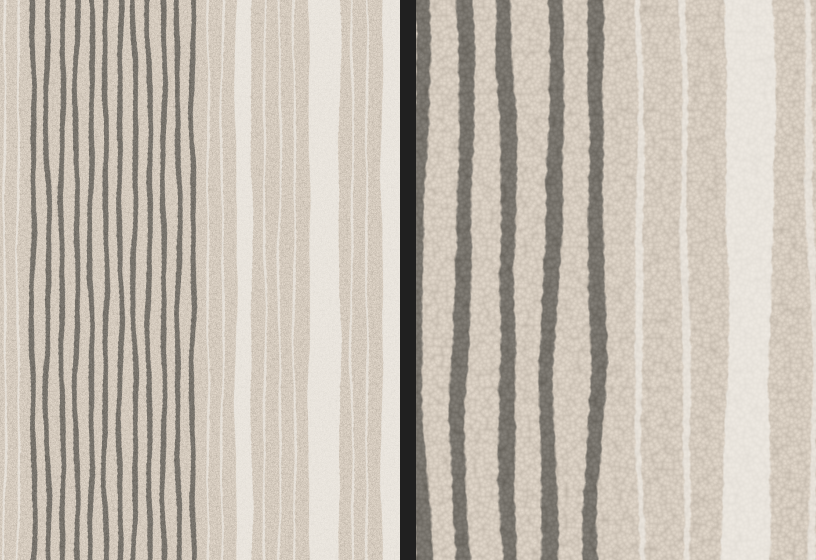
Left: the whole. Right: its middle third, enlarged.
Give the GLSL for this pattern, as a Shadertoy shader.

```glsl
// Hand-drawn vertical stripes on felt: a run of twelve dark lines, groups of
// thin pale lines and three wide pale bands. Each edge wanders by layered
// sines; cellular noise gives the woven grain and the slightly fuzzy edges.

// Lengths are fractions of the canvas width.
const vec3 BEIGE = vec3(0.828, 0.788, 0.738);
const vec3 PALE  = vec3(0.912, 0.893, 0.864);
const vec3 DARK  = vec3(0.462, 0.446, 0.418);

const int   DARK_COUNT   = 12;
const float DARK_START   = 0.0825;
const float DARK_SPACING = 0.0363;
const float DARK_HALF    = 0.0064;
const float THIN_HALF    = 0.0028;
const float THIN_OPACITY = 0.85;

const float WANDER      = 0.0060;  // sideways drift of lines
const float EDGE_FUZZ   = 0.0022;  // grain displacement of edges
const float FINE_CELLS  = 290.0;
const float BROAD_CELLS = 120.0;

// Groups of thin lines: first centre, spacing, count
const vec3 THIN_GROUPS[4] = vec3[4](
    vec3(0.012, 0.033, 2.0), vec3(0.520, 0.036, 2.0),
    vec3(0.662, 0.037, 3.0), vec3(0.880, 0.037, 2.0));

// Wide bands: left and right edge
const vec2 BANDS[3] = vec2[3](
    vec2(0.590, 0.629), vec2(0.773, 0.849), vec2(0.955, 1.060));

float hash1(float n) {
    return fract(sin(n * 91.37) * 4375.85);
}

vec2 hash2(vec2 p) {
    vec3 q = fract(vec3(p.xyx) * vec3(0.1031, 0.1030, 0.0973));
    q += dot(q, q.yzx + 33.33);
    return fract((q.xx + q.yz) * q.zy);
}

// Distance to the nearest jittered cell point
float cellular(vec2 p) {
    vec2 cell = floor(p), f = p - cell;
    float nearest = 2.0;
    for (int j = -1; j <= 1; j++)
        for (int i = -1; i <= 1; i++) {
            vec2 o = vec2(i, j);
            nearest = min(nearest, length(o + hash2(cell + o + 7.0) - f));
        }
    return nearest;
}

// Sideways drift of a stripe along its length
float wander(float y, float seed) {
    float a = 6.2832 * hash1(seed), b = 6.2832 * hash1(seed + 0.37);
    float own = 0.45 * sin(y * (6.0 + 3.0 * hash1(seed + 0.71)) + a)
              + 0.32 * sin(y * (14.0 + 5.0 * hash1(seed + 0.53)) + b)
              + 0.15 * sin(y * 33.0 + a + 2.0 * b)
              + 0.06 * sin(y * 71.0 + b - a);
    float shared_ = 0.25 * sin(y * 9.0 + seed * 0.5);
    return WANDER * (own + shared_);
}

// Coverage of the inside of a signed distance
float fill(float d) {
    float soft = max(0.0012, 0.75 / iResolution.x);
    return 1.0 - smoothstep(-soft, soft, d);
}

void mainImage(out vec4 fragColor, in vec2 fragCoord) {
    vec2 p = fragCoord / iResolution.x;
    float fine  = cellular(p * FINE_CELLS) - 0.45;
    float broad = cellular(p * BROAD_CELLS + 19.0) - 0.45;
    float x = p.x + EDGE_FUZZ * broad;

    // Wide bands, whose two edges drift apart
    float pale = 0.0;
    for (int i = 0; i < 3; i++) {
        float seed = 40.0 + 2.0 * float(i);
        float left  = BANDS[i].x + wander(p.y, seed) * 0.8;
        float right = BANDS[i].y + wander(p.y, seed + 1.0) * 0.8;
        pale = max(pale, fill(max(left - x, x - right)));
    }

    // Thin pale lines
    for (int g = 0; g < 4; g++) {
        vec3 group = THIN_GROUPS[g];
        for (int i = 0; i < int(group.z); i++) {
            float seed = 60.0 + 5.0 * float(g) + float(i);
            float centre = group.x + group.y * float(i) + 0.8 * wander(p.y, seed);
            float halfW = THIN_HALF * (1.0 + 0.2 * sin(p.y * 17.0 + seed));
            pale = max(pale, THIN_OPACITY * fill(abs(x - centre) - halfW));
        }
    }

    // Dark lines
    float dark = 0.0;
    for (int i = 0; i < DARK_COUNT; i++) {
        float seed = 1.0 + float(i);
        float centre = DARK_START + DARK_SPACING * float(i) + wander(p.y, seed);
        float halfW = DARK_HALF * (1.0 + 0.1 * sin(p.y * 23.0 + seed * 2.0));
        dark = max(dark, fill(abs(x - centre) - halfW));
    }

    // Felt grain, strongest on the beige ground
    vec3 color = mix(mix(BEIGE, PALE, pale), DARK, dark);
    float strength = mix(mix(0.095, 0.035, pale), 0.085, dark);
    color -= strength * (fine + 0.6 * broad);
    fragColor = vec4(color, 1.0);
}
```
